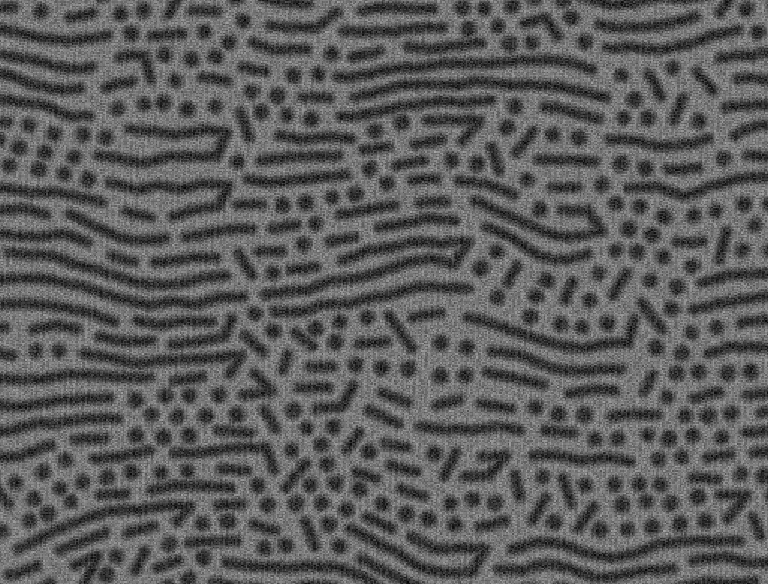
Reproduce this pattern procedurally as a Shadertoy shader.

```glsl
// Dark dots and winding worm-like lines on grainy grey, as in phase-separated films.
// A jittered hexagonal lattice is bent by smooth noise; random links between
// neighbouring sites make the worms, and sites without links stay dots.

float hash(vec2 p) {
    return fract(sin(dot(p, vec2(127.1, 311.7))) * 43758.5453);
}

float noise(vec2 p) {
    vec2 i = floor(p), f = fract(p);
    f = f * f * (3.0 - 2.0 * f);
    return mix(mix(hash(i), hash(i + vec2(1, 0)), f.x),
               mix(hash(i + vec2(0, 1)), hash(i + vec2(1, 1)), f.x), f.y);
}

// Bends the rows up and down and slides them sideways
vec2 warp(vec2 p) {
    float slide = 2.2 * noise(p * vec2(0.07, 0.16) + 31.0);
    float bend = 2.9 * noise(p * vec2(0.17, 0.08) + 5.0)
               + 0.7 * noise(p * vec2(0.37, 0.15) + 63.0);
    return p + vec2(slide, bend);
}

// Lattice position of a cell's site, every second row shifted by half a step
vec2 site(vec2 cell) {
    vec2 jitter = vec2(hash(cell + 11.3), hash(cell + 57.9)) - 0.5;
    return vec2(cell.x + 0.5 * mod(cell.y, 2.0), cell.y * 0.88) + 0.27 * jitter;
}

// Link to the next site in the row; patches favour either lines or dots
bool rowLink(vec2 cell) {
    float patchValue = hash(floor(cell / vec2(5, 3)) + 40.0);
    return hash(cell + 7.3) < mix(0.12, 0.88, smoothstep(0.25, 0.75, patchValue));
}

// Link to the row above, only between free right ends so that no line forks
bool stepLink(vec2 cell) {
    return mod(cell.x + cell.y, 2.0) < 0.5 && hash(cell + 3.7) < 0.4
        && !rowLink(cell) && !rowLink(cell + vec2(0, 1));
}

// Distance from the origin to the segment a-b
float segment(vec2 a, vec2 b) {
    vec2 ab = b - a;
    return length(a + ab * clamp(-dot(a, ab) / dot(ab, ab), 0.0, 1.0));
}

// Signed distance to the nearest dot or line, in lattice steps
float features(vec2 p) {
    const vec2 right = vec2(1, 0), up = vec2(0, 1);
    const float lineRadius = 0.2, dotRadius = 0.295;
    vec2 q = warp(p);

    // Undo the local stretch so that dots stay round and lines even
    float e = 0.1;
    mat2 toPlane = inverse(mat2(warp(p + e * right) - q, warp(p + e * up) - q) / e);

    vec2 base = vec2(floor(q.x), floor(q.y / 0.88 + 0.5));
    float d = 2.0;
    for (int j = -1; j <= 1; j++)
    for (int i = -1; i <= 1; i++) {
        vec2 cell = base + vec2(i, j);
        vec2 a = toPlane * (site(cell) - q);
        bool toRight = rowLink(cell), toUp = stepLink(cell);
        bool linked = toRight || toUp || rowLink(cell - right) || stepLink(cell - up);
        float size = dotRadius + 0.05 * (hash(cell + 83.1) - 0.5);
        d = min(d, length(a) - (linked ? lineRadius : size));
        if (toRight)
            d = min(d, segment(a, toPlane * (site(cell + right) - q)) - lineRadius);
        if (toUp)
            d = min(d, segment(a, toPlane * (site(cell + up) - q)) - lineRadius);
    }
    return d;
}

void mainImage(out vec4 fragColor, in vec2 fragCoord) {
    vec2 uv = fragCoord / iResolution.y;
    float d = features(uv / 0.0435);

    // Soft dark cores with a faint bright rim
    float grey = mix(0.18, 0.46, smoothstep(-0.18, 0.18, d));
    float rim = (d - 0.23) / 0.11;
    grey += 0.025 * exp(-rim * rim);

    // Fine bell-shaped grain
    vec2 grain = floor(uv * 390.0);
    float speckle = hash(grain) + hash(grain + 421.7) + hash(grain + 893.3) - 1.5;
    grey += 0.12 * speckle;

    fragColor = vec4(vec3(grey), 1.0);
}
```
